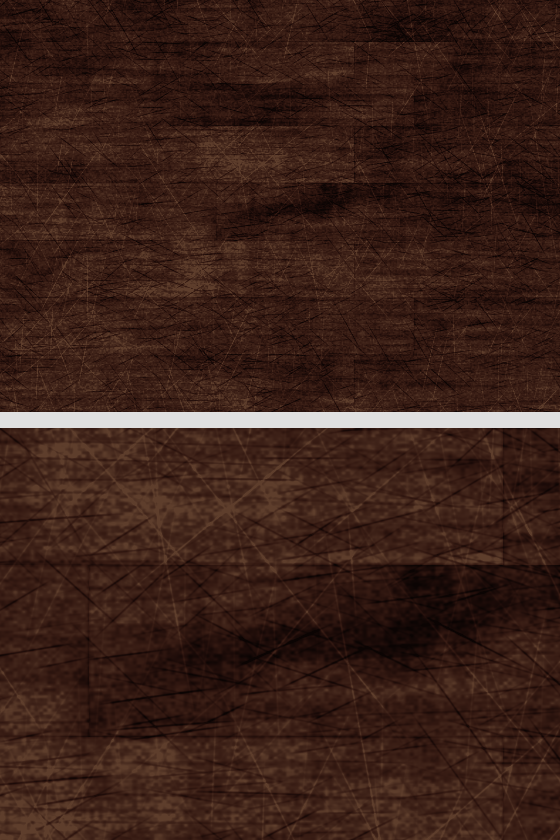
Top: the whole. Bottom: its middle third, enlarged.
Give the GLSL for this texture, as a WebGL 1 fragment shader.

```glsl
precision highp float;
uniform vec2 u_resolution;

// Wood tones from dark to light
const vec3 SOOT = vec3(0.110, 0.043, 0.032);
const vec3 UMBER = vec3(0.162, 0.072, 0.051);
const vec3 WALNUT = vec3(0.212, 0.104, 0.073);
const vec3 RUSSET = vec3(0.254, 0.143, 0.102);
const vec3 TAN = vec3(0.335, 0.214, 0.152);

// Tone is measured in steps along the five colours
const float BASE_TONE = 1.95;
const float PLANK_CONTRAST = 0.8;
const float MOTTLE_CONTRAST = 4.3;
const float FIBRE_CONTRAST = 2.7;
const float GRAIN_LINE_CONTRAST = 0.9;
const float PORE_CONTRAST = 1.9;
const float LIGHT_SCRATCH = 2.5;
const float DARK_SCRATCH = 2.7;

// Layout, in units of the canvas height
const float ROWS = 7.2;
const float SEAM_WIDTH = 0.0013;
const float SCRATCH_WIDTH = 0.0009;
const float MIN_PIXELS = 0.5;
const vec2 KNOT_CENTRE = vec2(0.10, 0.335);
const vec2 KNOT_SIZE = vec2(0.075, 0.048);
const vec2 STAIN_CENTRE = vec2(0.78, 0.508);
const vec2 STAIN_SIZE = vec2(0.21, 0.030);
const int LIGHT_LAYERS = 12;
const int DARK_LAYERS = 14;

float hash(vec2 p) {
  vec3 q = fract(vec3(p.xyx) * 0.1031);
  q += dot(q, q.yzx + 33.33);
  return fract((q.x + q.y) * q.z);
}

float noise(vec2 p) {
  vec2 i = floor(p), f = fract(p);
  f = f * f * (3.0 - 2.0 * f);
  return mix(mix(hash(i), hash(i + vec2(1, 0)), f.x),
             mix(hash(i + vec2(0, 1)), hash(i + 1.0), f.x), f.y);
}

float fbm(vec2 p) {
  float sum = 0.0, amp = 0.5;
  for (int i = 0; i < 4; i++) {
    sum += amp * noise(p);
    p = p * 2.03 + 17.7;
    amp *= 0.5;
  }
  return sum / 0.9375;
}

// Soft line that stays visible when thinner than a pixel
float line(float d, float width) {
  float w = max(width, MIN_PIXELS / u_resolution.y);
  return exp(-d * d / (w * w));
}

// One tapered, slightly bent scratch in each cell of a turned grid
float scratches(vec2 p, float angle, vec2 cell, float seed) {
  float c = cos(angle), s = sin(angle);
  vec2 q = vec2(c * p.x + s * p.y, c * p.y - s * p.x) / cell;
  q.x += 5.0 * hash(vec2(floor(q.y), seed));
  vec2 id = floor(q) + seed * 13.0, f = fract(q);
  float place = hash(id), tilt = hash(id + 71.3), force = hash(id + 139.7);
  float x = f.x - 0.5;
  float y = mix(0.25, 0.75, place) + (tilt - 0.5) * (0.45 * x + 0.25 * x * x);
  float taper = smoothstep(0.0, 0.2, f.x - 0.45 * tilt) * (1.0 - smoothstep(0.7, 1.0, f.x));
  return line((f.y - y) * cell.y, SCRATCH_WIDTH) * taper * force * force;
}

vec3 woodColour(float tone) {
  vec3 c = mix(SOOT, UMBER, clamp(tone, 0.0, 1.0));
  c = mix(c, WALNUT, clamp(tone - 1.0, 0.0, 1.0));
  c = mix(c, RUSSET, clamp(tone - 2.0, 0.0, 1.0));
  c = mix(c, TAN, clamp(tone - 3.0, 0.0, 1.4));
  return c * (1.0 + 0.4 * clamp(tone, -1.5, 0.0));
}

void main() {
  vec2 p = gl_FragCoord.xy / u_resolution.y;

  // Planks: rows narrow toward the top, one butt joint in each
  float v = p.y * ROWS + 2.6 * max(p.y - 0.695, 0.0);
  float row = floor(v), across = fract(v);
  float joint = mod(row, 2.0) < 0.5 ? 0.86 : 0.525 + 0.24 * abs(row - 3.0);
  float side = step(joint, p.x);
  vec2 plank = vec2(row * 7.0 + 3.0, side * 11.0 + 5.0);
  float tone = BASE_TONE + PLANK_CONTRAST * (hash(plank) - 0.5) - 0.4 * side;

  // Broad wear, with a paler worn middle
  vec2 worn = (p - vec2(0.5, 0.38)) / vec2(0.75, 0.3);
  tone += 0.75 * exp(-dot(worn, worn)) - 0.15;
  tone += MOTTLE_CONTRAST * (fbm(p * vec2(2.8, 6.0) + plank * 0.37) - 0.5);
  tone += 1.6 * (fbm(p * vec2(34.0, 10.0)) - 0.5);

  // Fibres run along the planks and arch over the knot
  vec2 k = (p - KNOT_CENTRE) / KNOT_SIZE;
  float knot = exp(-dot(k, k));
  vec2 g = p + plank;
  g.y += 0.035 * noise(p * vec2(2.2, 5.0) + plank) + 0.06 * knot;
  tone += FIBRE_CONTRAST * (fbm(g * vec2(6.0, 90.0)) - 0.5);
  float ridge = 1.0 - abs(2.0 * noise(g * vec2(2.5, 75.0)) - 1.0);
  tone -= GRAIN_LINE_CONTRAST * (smoothstep(0.75, 1.0, ridge) - 0.25);
  tone -= 1.2 * knot;

  // Fine pores, sharp in both directions
  tone += PORE_CONTRAST * (noise(p * vec2(290.0, 365.0)) - 0.5);
  tone += 0.9 * (noise(p * vec2(110.0, 330.0) + 31.0) - 0.5);

  // Stains with ragged, dripping edges
  float drip = 0.05 * (fbm(p * vec2(42.0, 5.0)) - 0.5);
  vec2 s = p - STAIN_CENTRE;
  s.y += drip - 0.16 * s.x + 0.05 * (noise(p * vec2(9.0, 14.0)) - 0.5);
  s /= STAIN_SIZE;
  float inPlank = side * step(2.5, row) * step(row, 3.5);
  tone -= 2.9 * inPlank * exp(-dot(s, s));
  float blot = fbm(vec2(p.x * 7.0, (p.y + drip) * 9.0) + plank);
  tone -= 0.9 * smoothstep(0.6, 0.8, blot);

  // Seams
  float seam = line(min(across, 1.0 - across) / ROWS, SEAM_WIDTH);
  tone -= 1.3 * seam * (0.3 + noise(vec2(p.x * 9.0, floor(v + 0.5) * 5.0)));
  tone -= 0.9 * line(p.x - joint, SEAM_WIDTH);

  // Short dark cuts in clusters, then long pale scratches
  float cuts = 0.0, scrapes = 0.0;
  for (int i = 0; i < DARK_LAYERS; i++) {
    float n = float(i) + 1.0;
    float angle = mix(-1.1, 0.85, fract(n * 0.618));
    float cluster = smoothstep(0.42, 0.68, noise(p * vec2(4.0, 6.0) + n * 9.1));
    vec2 cell = mix(vec2(0.09, 0.016), vec2(0.2, 0.026), fract(n * 0.37));
    cuts += cluster * scratches(p, angle, cell, n);
  }
  for (int i = 0; i < LIGHT_LAYERS; i++) {
    float n = float(i) + 21.0;
    float angle = mix(0.6, 2.3, fract(n * 0.618));
    float wear = 0.15 + 0.85 * noise(p * vec2(3.0, 4.0) + n * 5.3);
    vec2 cell = mix(vec2(0.16, 0.03), vec2(0.5, 0.06), fract(n * 0.37));
    scrapes += wear * scratches(p, angle, cell, n);
  }
  tone += LIGHT_SCRATCH * min(scrapes, 1.0) - DARK_SCRATCH * min(cuts, 1.0);

  gl_FragColor = vec4(woodColour(tone), 1.0);
}
```
